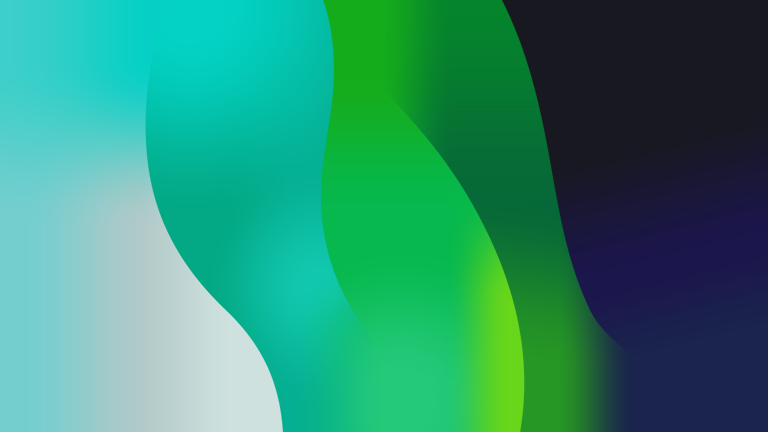
A Shadertoy shader for this background:

```glsl
// Overlapping wavy sheets of colour, from pale aqua on the left to navy on the right.
// Each sheet is a soft gradient bounded by a smooth spline edge x = f(y); sheets are
// painted right to left, and an edge dissolves where neighbouring gradients agree.

vec3 rgb(float r, float g, float b) { return vec3(r, g, b) / 255.0; }

// Smooth ramp going from 1 at 'start' down to 0 at 'end' (start < end)
float fall(float start, float end, float v) { return 1.0 - smoothstep(start, end, v); }

// Cubic Hermite span between two knots, each given as (y, x, slope dx/dy)
float span(float y, vec3 a, vec3 b) {
    float h = b.x - a.x;
    float t = (y - a.x) / h;
    float s = 1.0 - t;
    return a.y * s * s * (1.0 + 2.0 * t) + b.y * t * t * (1.0 + 2.0 * s)
         + h * t * s * (a.z * s - b.z * t);
}

// Edge through four knots ordered from top to bottom
float edge(float y, vec3 a, vec3 b, vec3 c, vec3 d) {
    if (y > b.x) return span(y, a, b);
    if (y > c.x) return span(y, b, c);
    return span(y, c, d);
}

// Antialiased coverage of everything left of an edge
float leftOf(float x, float edgeX, float pixel) {
    return fall(-pixel, pixel, x - edgeX);
}

// Black to indigo to slate, along a slightly tilted axis
vec3 navyFill(vec2 p) {
    float depth = 1.0 - p.y + 0.25 * (p.x - 1.5);
    vec3 col = mix(rgb(24.0, 24.0, 32.0), rgb(27.0, 22.0, 76.0), smoothstep(0.28, 0.64, depth));
    return mix(col, rgb(26.0, 36.0, 76.0), smoothstep(0.62, 0.84, depth));
}

// Leaf green with a mint glow below and a lime flank
vec3 greenFill(vec2 p) {
    vec3 col = mix(rgb(6.0, 184.0, 77.0), rgb(21.0, 172.0, 28.0), smoothstep(0.51, 0.83, p.y));
    float mint = fall(0.06, 0.37, distance(p, vec2(0.93, 0.07)));
    col = mix(col, rgb(36.0, 201.0, 121.0), mint);
    float lime = smoothstep(1.03, 1.18, p.x) * fall(0.30, 0.58, p.y);
    return mix(col, rgb(104.0, 214.0, 26.0), lime);
}

// Forest green, lit from below, melting into both neighbours
vec3 forestFill(vec2 p) {
    vec3 col = mix(rgb(6.0, 104.0, 56.0), rgb(5.0, 132.0, 44.0), smoothstep(0.5, 1.0, p.y));
    float tilted = p.y + 0.15 * (p.x - 1.25);
    col = mix(col, rgb(38.0, 150.0, 36.0), fall(0.15, 0.54, tilted));
    col = mix(greenFill(p), col, smoothstep(0.87, 1.05, p.x));
    return mix(col, navyFill(p), smoothstep(1.285, 1.47, p.x));
}

// Teal with a cyan glow above and a turquoise one at the waist
vec3 tealFill(vec2 p) {
    vec3 col = mix(rgb(3.0, 168.0, 132.0), rgb(5.0, 176.0, 147.0), smoothstep(0.5, 0.72, p.x));
    col = mix(col, rgb(3.0, 210.0, 196.0), fall(0.06, 0.5, distance(p, vec2(0.44, 0.98))));
    col = mix(col, rgb(18.0, 200.0, 175.0), fall(0.0, 0.28, distance(p, vec2(0.74, 0.34))));
    float melt = smoothstep(0.67, 0.9, p.x) * fall(0.2, 0.39, p.y);
    return mix(col, greenFill(p), melt);
}

// Aqua to silver, washed with cyan towards the top
vec3 paleFill(vec2 p) {
    vec3 col = mix(rgb(117.0, 206.0, 206.0), rgb(177.0, 201.0, 200.0), smoothstep(0.05, 0.35, p.x));
    col = mix(col, rgb(206.0, 225.0, 222.0), smoothstep(0.3, 0.55, p.x));
    float wash = smoothstep(0.47, 0.86, p.y) * mix(0.5, 1.0, smoothstep(0.0, 0.35, p.x));
    return mix(col, rgb(6.0, 208.0, 197.0), wash);
}

void mainImage(out vec4 fragColor, in vec2 fragCoord) {
    vec2 p = fragCoord / iResolution.y;
    float pixel = 0.8 / iResolution.y;

    // Edges, named after the sheet on their left
    float forestEdge = edge(p.y, vec3(1.0, 1.162, -0.5), vec3(0.618, 1.275, -0.18),
                                 vec3(0.282, 1.366, -0.48), vec3(0.139, 1.528, -1.8));
    float greenEdge = edge(p.y, vec3(1.0, 0.694, -0.9), vec3(0.787, 0.891, -1.0),
                                vec3(0.537, 1.088, -0.58), vec3(0.0, 1.204, 0.17));
    float tealEdge = edge(p.y, vec3(1.0, 0.748, -0.35), vec3(0.833, 0.773, 0.0),
                               vec3(0.549, 0.743, 0.0), vec3(0.201, 0.875, -0.85));
    float paleEdge = edge(p.y, vec3(1.0, 0.377, 0.2), vec3(0.711, 0.337, 0.0),
                               vec3(0.282, 0.523, -1.05), vec3(0.0, 0.655, -0.07));

    // Below their last knot these two edges run on straight
    if (p.y < 0.139) forestEdge = 1.528 + 1.8 * (0.139 - p.y);
    if (p.y < 0.201) tealEdge = 0.875 + 0.85 * (0.201 - p.y);

    // Paint from right to left
    vec3 col = navyFill(p);
    col = mix(col, forestFill(p), leftOf(p.x, forestEdge, pixel));
    col = mix(col, greenFill(p), leftOf(p.x, greenEdge, pixel));
    col = mix(col, tealFill(p), leftOf(p.x, tealEdge, pixel));
    col = mix(col, paleFill(p), leftOf(p.x, paleEdge, pixel));
    fragColor = vec4(col, 1.0);
}
```
